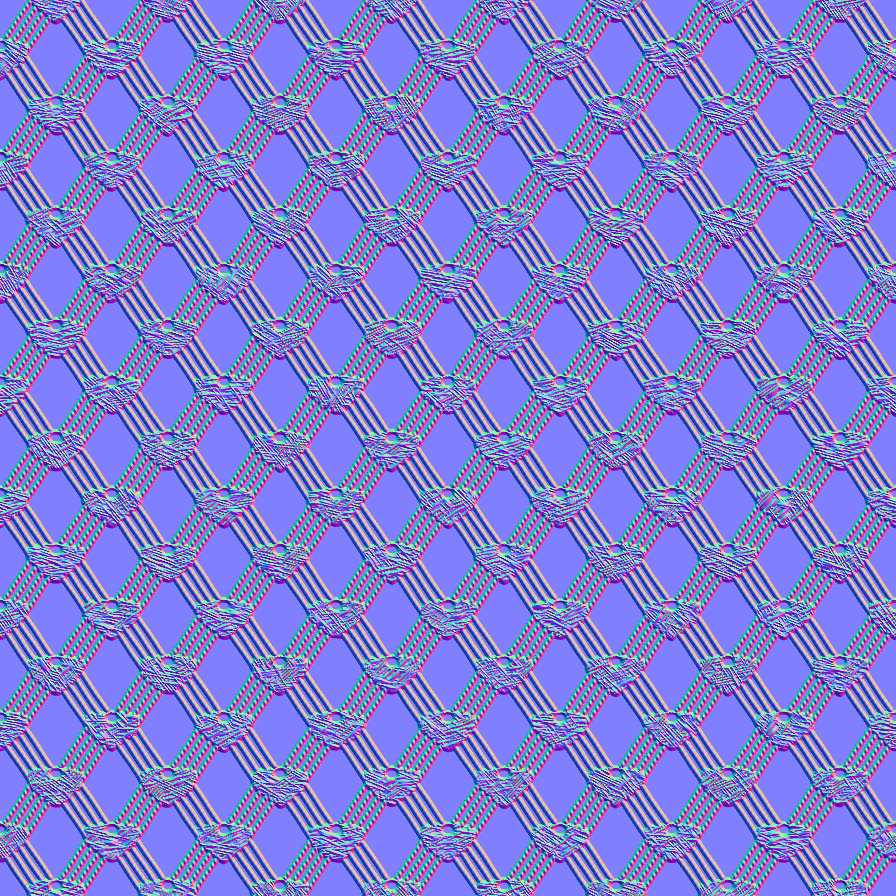
Give the GLSL for this texture map, as a three.js fragment shader.

```glsl
// Normal map of a knotted net: 8 by 8 cells, two fibrous heart-shaped knots each, joined by bands of four cords
varying vec2 vUv;

float hash(vec2 p) {
  return fract(sin(dot(p, vec2(127.1, 311.7))) * 43758.5453);
}

float noise(vec2 p) {
  vec2 i = floor(p), f = fract(p);
  f = f * f * (3.0 - 2.0 * f);
  return mix(mix(hash(i), hash(i + vec2(1.0, 0.0)), f.x),
             mix(hash(i + vec2(0.0, 1.0)), hash(i + vec2(1.0, 1.0)), f.x), f.y);
}

float smoothMax(float a, float b, float k) {
  float h = max(k - abs(a - b), 0.0) / k;
  return max(a, b) + h * h * k * 0.25;
}

// Four twisted cords running down from the knot on either side
float cordHeight(vec2 q, vec2 id) {
  float side = step(q.x, 0.0);
  vec2 m = vec2(abs(q.x), q.y);
  float across = dot(m, vec2(0.83, 0.56)) + 0.042;
  float along = dot(m, vec2(0.56, -0.83));
  float k = clamp(floor(across / 0.075 + 0.5), 0.0, 3.0);
  float phase = 6.2832 * hash(id + vec2(k + 4.0 * side, 17.0));
  float offset = across - 0.075 * k + 0.002 * sin(along * 14.0 + phase);
  float beyond = along - clamp(along, 0.13, 0.535);
  float r = length(vec2(offset, beyond)) / 0.024;
  float twist = sin(along * 135.0 + offset * 70.0 + phase);
  float profile = sqrt(max(1.0 - r * r, 0.0));
  return 0.115 * profile * (1.0 + mix(0.05, 0.17, side) * twist);
}

// Crossing layers of fine fibres, each knot wound at its own angles
float fibres(vec2 q, vec2 id) {
  float top = 0.0;
  for (int i = 0; i < 3; i++) {
    vec2 seed = id + vec2(float(i) * 9.0, 31.0);
    float angle = (float(i) - 1.0) * 0.6 + 0.9 * (hash(seed) - 0.5);
    float c = cos(angle), s = sin(angle);
    vec2 t = vec2(c * q.x + s * q.y, c * q.y - s * q.x);
    float strand = noise(t * vec2(10.0, 92.0) + seed * 7.0);
    float cover = noise(q * 11.0 + seed * 5.0);
    top = max(top, strand * (0.5 + 0.6 * cover));
  }
  return top;
}

// Heart-shaped knot with an eyelet near its top
float knotHeight(vec2 q, vec2 id) {
  vec2 m = vec2(sqrt(q.x * q.x + 0.0025), q.y);
  float d = smoothMax(dot(m, vec2(0.66, -0.75)) - 0.192, dot(m, vec2(0.17, 0.98)) - 0.168, 0.06);
  d = smoothMax(d, m.x - 0.28, 0.07);
  d += 0.02 * (noise(q * 15.0 + id * 11.0) - 0.5);
  d = max(d, 0.036 - length((q - vec2(0.0, 0.09)) * vec2(0.9, 1.1)));
  if (d > 0.0) return 0.0;
  return smoothstep(0.0, 0.025, -d) * (0.04 + 0.13 * fibres(q, id));
}

// Height of the net, over two interleaved lattices of knots
float netHeight(vec2 p) {
  float h = 0.0;
  for (int i = 0; i < 2; i++) {
    vec2 g = p - vec2(0.0, 0.5) - 0.5 * float(i);
    vec2 cell = floor(g + 0.5);
    vec2 q = g - cell;
    vec2 id = mod(cell, 8.0) + 13.0 * float(i);
    h = max(h, max(cordHeight(q, id), knotHeight(q, id)));
  }
  return h;
}

void main() {
  vec2 p = vUv * 8.0;
  // Central differences about a pixel wide soften the edges
  vec2 e = vec2(0.006, 0.0);
  vec2 slope = vec2(netHeight(p + e.xy) - netHeight(p - e.xy),
                    netHeight(p + e.yx) - netHeight(p - e.yx)) / 0.012;
  vec3 normal = normalize(vec3(-slope, 1.0));
  gl_FragColor = vec4(normal * 0.5 + 0.5, 1.0);
}
```
